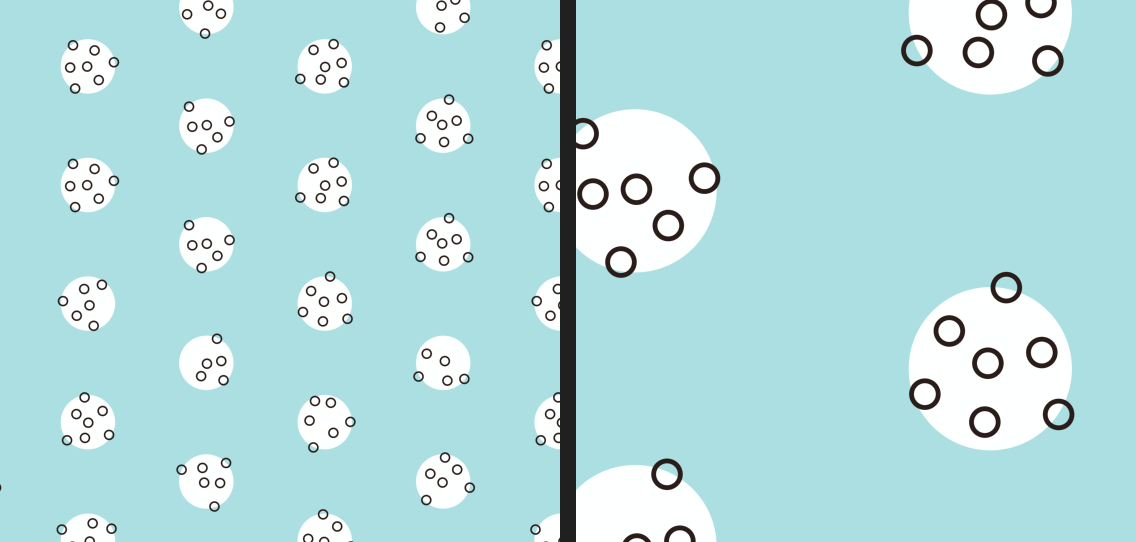
Left: the whole. Right: its middle third, enlarged.
This pattern is drawn by a WebGL 2 fragment shader. Its source:

```glsl
#version 300 es
precision highp float;

uniform vec2 u_resolution;
out vec4 outColor;

const vec3 BACKGROUND = vec3(0.670, 0.873, 0.886);
const vec3 DOT_WHITE  = vec3(0.995, 1.0, 1.0);
const vec3 RING_INK   = vec3(0.165, 0.110, 0.095);

// Lengths are fractions of the canvas height, measured from the top left.
const vec2  SPACING      = vec2(0.2185, 0.2188);
const vec2  FIRST_DOT    = vec2(0.1622, 0.1225);
const float DOT_RADIUS   = 0.0502;
const float RING_RADIUS  = 0.0082;
const float RING_HALF    = 0.00148;
const float COLUMN_CYCLE = 4.0;

// Ring scatter, in dot radii and slots.
const int   SLOTS        = 6;
const float ANGLE_JITTER = 0.4;
const float CORE_JITTER  = 0.16;
const vec2  INNER_RANGE  = vec2(0.50, 0.76);
const vec2  EDGE_RANGE   = vec2(0.84, 1.05);
const float CORE_CHANCE  = 0.8;
const float TAU = 6.2831853;

vec3 hash3(vec3 p) {
    p = fract(p * vec3(0.1031, 0.1030, 0.0973));
    p += dot(p, p.yxz + 33.33);
    return fract((p.xxy + p.yxx) * p.zyx);
}

float coverage(float dist, float pixel) {
    return 1.0 - smoothstep(-0.75 * pixel, 0.75 * pixel, dist);
}

float ringDistance(vec2 p, vec2 center) {
    return abs(length(p - center) - RING_RADIUS) - RING_HALF;
}

// Distance to the loose group of rings on one dot.
float ringsDistance(vec2 p, vec2 seed) {
    vec3 group = hash3(vec3(seed, 17.0));
    int count = SLOTS - int(group.x * 2.5);
    float dist = 1.0;

    // Optional ring close to the middle.
    if (group.y < CORE_CHANCE) {
        vec2 offset = hash3(vec3(seed, 29.0)).xy - 0.5;
        dist = ringDistance(p, offset * CORE_JITTER * DOT_RADIUS);
    }

    // Inner rings alternate with rings that straddle the edge.
    for (int i = 0; i < SLOTS; i++) {
        if (i >= count) break;
        vec3 rnd = hash3(vec3(seed, 41.0 + float(i) * 7.0));
        float turn = (float(i) + (rnd.x - 0.5) * ANGLE_JITTER) / float(SLOTS);
        float angle = TAU * (turn + group.z);
        vec2 range = i % 2 == 0 ? EDGE_RANGE : INNER_RANGE;
        float radius = mix(range.x, range.y, rnd.y) * DOT_RADIUS;
        dist = min(dist, ringDistance(p, radius * vec2(cos(angle), sin(angle))));
    }
    return dist;
}

void main() {
    float pixel = 1.0 / u_resolution.y;
    vec2 p = vec2(gl_FragCoord.x, u_resolution.y - gl_FragCoord.y) * pixel;

    // Half-drop grid: odd columns sit half a step lower.
    vec2 grid = (p - FIRST_DOT) / SPACING;
    float column = floor(grid.x + 0.5);
    grid.y -= 0.5 * mod(column, 2.0);
    float row = floor(grid.y + 0.5);
    vec2 local = (grid - vec2(column, row)) * SPACING;

    // Columns recur in a cycle; the first two full rows share a layout.
    float layoutRow = row == 1.0 ? 0.0 : row;
    vec2 seed = vec2(mod(column, COLUMN_CYCLE) + 3.0, layoutRow + 11.0);

    vec3 color = mix(BACKGROUND, DOT_WHITE, coverage(length(local) - DOT_RADIUS, pixel));
    color = mix(color, RING_INK, coverage(ringsDistance(local, seed), pixel));
    outColor = vec4(color, 1.0);
}
```
